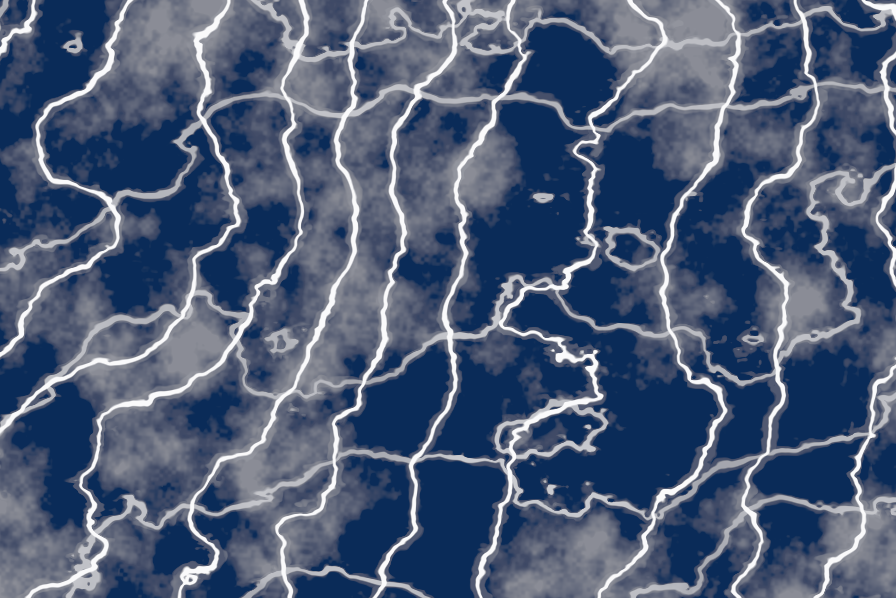
This texture is drawn by a Shadertoy shader. Its source:

```glsl
// Navy marble with ragged grey clouds, jagged white veins and thinner pale cross veins.

#define VEIN_SPACING 0.19
#define VEIN_WIDTH 0.0036
#define VEIN_HALO 0.0105
#define VEIN_WARP 0.47
#define CROSS_SPACING 0.215
#define CROSS_WIDTH 0.0040
#define CROSS_HALO 0.0085
#define CROSS_WARP 0.62
#define CLOUD_SCALE 4.6
#define CLOUD_LOW 0.49
#define CLOUD_HIGH 0.71
#define EDGE_SOFTNESS 0.0016

const vec3 NAVY  = vec3(0.04, 0.17, 0.345);
const vec3 SLATE = vec3(0.25, 0.29, 0.40);
const vec3 ASH   = vec3(0.52, 0.53, 0.57);
const vec3 WHITE = vec3(0.98, 0.98, 0.985);

float hash(vec2 cell) {
    vec3 h = fract(cell.xyx * 0.1031);
    h += dot(h, h.yzx + 33.33);
    return fract((h.x + h.y) * h.z);
}

float noise(vec2 p) {
    vec2 cell = floor(p);
    vec2 f = fract(p);
    f = f * f * f * (f * (f * 6.0 - 15.0) + 10.0);
    float low  = mix(hash(cell), hash(cell + vec2(1, 0)), f.x);
    float high = mix(hash(cell + vec2(0, 1)), hash(cell + vec2(1, 1)), f.x);
    return mix(low, high, f.y);
}

// Normalised fractal noise; each octave is rotated and doubled in frequency.
float fbm(vec2 p, float gain) {
    const mat2 turnAndDouble = mat2(1.6, 1.2, -1.2, 1.6);
    float sum = 0.0, total = 0.0, weight = 1.0;
    for (int i = 0; i < 6; i++) {
        sum += weight * noise(p);
        total += weight;
        weight *= gain;
        p = turnAndDouble * p + 17.3;
    }
    return sum / total;
}

// Warped coordinate across the veins; angles.x applies at left, angles.y at right.
float veinField(vec2 p, vec2 angles, float warp, float seed) {
    float angle = mix(angles.x, angles.y, smoothstep(0.0, 1.4, p.x));
    float across = dot(p, vec2(cos(angle), sin(angle)));
    return across + warp * (fbm(p * vec2(2.5, 3.3) + seed, 0.49) - 0.5);
}

// Distance to the nearest vein; flat spots of the field swell into blobs.
float veinDistance(vec2 p, vec2 angles, float spacing, float warp, float seed) {
    const vec2 probe = vec2(0.006, 0.0);
    float field = veinField(p, angles, warp, seed);
    vec2 slope = vec2(veinField(p + probe.xy, angles, warp, seed),
                      veinField(p + probe.yx, angles, warp, seed)) - field;
    float offset = abs(fract(field / spacing) - 0.5) * spacing;
    return offset / max(length(slope) / probe.x, 0.6);
}

float band(float dist, float halfWidth, float softness) {
    return 1.0 - smoothstep(halfWidth - softness, halfWidth + softness, dist);
}

// Maps a scalar tone to the marble palette.
vec3 marbleColor(float tone) {
    vec3 color = mix(NAVY, SLATE, smoothstep(0.0, 1.0, (tone - 0.04) / 0.21));
    color = mix(color, ASH, clamp((tone - 0.25) / 0.27, 0.0, 1.0));
    return mix(color, WHITE, clamp((tone - 0.52) / 0.46, 0.0, 1.0));
}

void mainImage(out vec4 fragColor, in vec2 fragCoord) {
    vec2 p = fragCoord / iResolution.y;
    float soft = max(EDGE_SOFTNESS, 0.75 / iResolution.y);

    // Ragged clouds: a quick rise at the rim, then a slow one inside
    float cloud = fbm(p * CLOUD_SCALE + 41.7, 0.66);
    float density = clamp((cloud - CLOUD_LOW) / (CLOUD_HIGH - CLOUD_LOW), 0.0, 1.0);
    float tone = mix(0.04, 0.54, pow(density, 0.65));

    // Vein distances, with uneven widths
    float swell = 0.6 + 0.8 * noise(p * 22.0 + 5.0);
    float ragged = 0.65 + 0.7 * noise(p * 45.0 + 9.0);
    float vein = veinDistance(p, vec2(-0.6, -0.05), VEIN_SPACING, VEIN_WARP, 3.1);
    float crossVein = veinDistance(p, vec2(2.4, 1.85), CROSS_SPACING, CROSS_WARP, 27.6);

    // Grey halos
    float halo = max(band(vein, VEIN_HALO * ragged, soft * 1.6),
                     0.85 * band(crossVein, CROSS_HALO * ragged, soft * 1.6));
    tone = mix(tone, 0.62, 0.48 * halo);

    // Pale cross veins below white main veins
    float pale = 0.7 + 0.3 * noise(p * 5.0 + 71.0);
    tone = mix(tone, 0.80, pale * band(crossVein, CROSS_WIDTH * swell, soft));
    tone = mix(tone, 0.98, band(vein, VEIN_WIDTH * swell, soft));

    fragColor = vec4(marbleColor(tone), 1.0);
}
```
